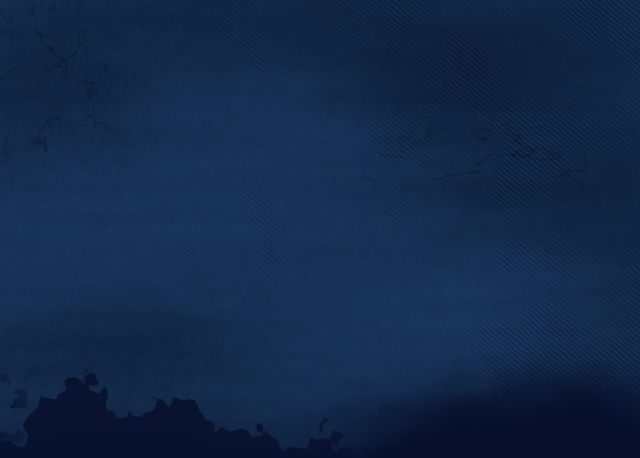
A WebGL 1 fragment shader for this texture:

```glsl
precision highp float;
// A worn navy wall: broad soft light and shade, brushed horizontal streaks,
// patches of broken diagonal hatching, thin cracks, and ragged dark ink along
// the foot. All built from value noise, soft ellipses and one sine hatch.
uniform vec2 u_resolution;

float hash(vec2 p) {
  vec3 q = fract(vec3(p.xyx) * 0.1031);
  q += dot(q, q.yzx + 33.33);
  return fract((q.x + q.y) * q.z);
}

float noise(vec2 p) {
  vec2 i = floor(p), f = fract(p);
  f = f * f * (3.0 - 2.0 * f);
  return mix(mix(hash(i), hash(i + vec2(1.0, 0.0)), f.x),
             mix(hash(i + vec2(0.0, 1.0)), hash(i + 1.0), f.x), f.y);
}

float fbm(vec2 p) {
  float sum = 0.0, amp = 0.5;
  for (int i = 0; i < 5; i++) {
    sum += amp * noise(p);
    p = mat2(1.6, 1.2, -1.2, 1.6) * p + 7.3;
    amp *= 0.5;
  }
  return sum / 0.97;
}

// Soft elliptical spot: one at its centre, fading outwards.
float spot(vec2 uv, vec2 centre, vec2 radius) {
  vec2 d = (uv - centre) / radius;
  return exp(-dot(d, d));
}

// Thin broken line along the middle level of a noise field.
float crack(vec2 p, float width) {
  float ridge = abs(fbm(p) - 0.5);
  return (1.0 - smoothstep(0.0, width, ridge)) * smoothstep(0.32, 0.55, noise(p * 1.7 + 31.0));
}

// Height of the ragged ink along the lower left.
float inkHeight(float x) {
  float h = 0.155 * smoothstep(0.03, 0.065, x) * (1.0 - smoothstep(0.155, 0.19, x));
  h = max(h, 0.105 * smoothstep(0.05, 0.09, x) * (1.0 - smoothstep(0.27, 0.36, x)));
  h = max(h, 0.13 * smoothstep(0.20, 0.235, x) * (1.0 - smoothstep(0.29, 0.37, x)));
  h = max(h, 0.065 * smoothstep(0.31, 0.36, x) * (1.0 - smoothstep(0.39, 0.46, x)));
  h = max(h, 0.055 * exp(-pow((x - 0.505) / 0.03, 2.0)));
  return max(h, 0.02);
}

void main() {
  vec2 uv = gl_FragCoord.xy / u_resolution;
  vec2 p = vec2(uv.x * u_resolution.x / u_resolution.y, uv.y);
  float cloud = fbm(p * vec2(3.0, 5.0) + 4.0) - 0.5;
  float streak = fbm(p * vec2(4.0, 42.0) + 19.0) - 0.5;

  // Broad light and shade.
  float shade = 0.91 + 0.14 * cloud + 0.10 * streak;
  shade += 0.08 * spot(uv, vec2(0.46, 0.62), vec2(0.24, 0.22));
  shade += 0.10 * spot(uv, vec2(0.60, 0.32), vec2(0.24, 0.13));
  shade += 0.07 * spot(uv, vec2(0.05, 0.48), vec2(0.20, 0.16));
  shade -= 0.24 * spot(uv, vec2(0.74, 0.84), vec2(0.20, 0.16));
  shade -= 0.15 * spot(uv, vec2(0.78, 0.58), vec2(0.18, 0.09));
  shade -= 0.17 * spot(uv, vec2(0.07, 0.80), vec2(0.14, 0.16));
  shade -= 0.14 * spot(uv, vec2(0.40, 0.97), vec2(0.32, 0.12));
  shade -= 0.12 * spot(uv, vec2(0.98, 0.55), vec2(0.13, 0.50));
  shade -= 0.17 * spot(uv, vec2(0.20, 0.24), vec2(0.18, 0.11));

  // Diagonal hatching, strongest on the right and in loose patches.
  float patchy = smoothstep(0.36, 0.60, fbm(p * 6.0 + 43.0));
  float cover = smoothstep(0.48, 0.78, uv.x + 0.25 * (uv.y - 0.5));
  cover = max(cover, 0.85 * spot(uv, vec2(0.47, 0.91), vec2(0.18, 0.12)));
  cover = max(cover, 0.65 * spot(uv, vec2(0.38, 0.47), vec2(0.14, 0.16)));
  cover *= mix(0.3, 1.0, patchy) * smoothstep(0.03, 0.18, uv.y);
  float across = dot(p, vec2(0.64, 0.768)) + 0.004 * noise(p * 38.0);
  float hatch = sin(across * 715.0) * mix(0.45, 1.3, noise(p * 75.0));
  shade += cover * (0.135 * hatch - 0.02);

  // Cracks in the upper left and across the right.
  float cracked = spot(uv, vec2(0.06, 0.82), vec2(0.15, 0.22));
  float cracks = max(crack(p * vec2(11.0, 6.0) + 3.0, 0.016), crack(p * vec2(17.0, 9.0) + 61.0, 0.02));
  shade -= 0.26 * cracked * cracks;
  float rightCracks = spot(uv, vec2(0.76, 0.65), vec2(0.18, 0.09));
  shade -= 0.25 * rightCracks * crack(p * vec2(7.0, 12.0) + 13.0, 0.02);

  // Fine grain and small dents.
  shade += 0.05 * (noise(p * 190.0) - 0.5) + 0.08 * (fbm(p * 44.0) - 0.5);
  vec3 col = vec3(0.092, 0.203, 0.352) * shade;
  col = mix(col, vec3(0.050, 0.115, 0.265), 0.25 * (1.0 - smoothstep(0.65, 0.95, shade)));

  // Soft darkness at the foot, rising towards the right.
  float rise = 0.07 + 0.085 * smoothstep(0.48, 0.80, uv.x) - 0.05 * smoothstep(0.93, 1.05, uv.x);
  float foot = 1.0 - smoothstep(-0.11, 0.10, uv.y - rise - 0.14 * cloud - 0.03 * (fbm(p * 20.0) - 0.5));
  foot *= mix(0.5, 1.0, smoothstep(0.40, 0.62, uv.x));
  col = mix(col, vec3(0.026, 0.056, 0.162), foot);

  // Ragged ink with a crisp edge, plus flecks at the left border.
  float rag = 0.10 * (fbm(p * 19.0 + 8.0) - 0.5) + 0.04 * (noise(p * 60.0) - 0.5);
  float ink = 1.0 - smoothstep(-0.005, 0.006, uv.y - inkHeight(uv.x + 0.03 * (noise(p * 26.0) - 0.5)) - rag);
  ink *= 1.0 - smoothstep(0.50, 0.62, uv.x);
  float fleck = smoothstep(0.53, 0.59, fbm(p * 24.0 + 51.0));
  fleck *= spot(uv, vec2(0.0, 0.10), vec2(0.055, 0.09));
  col = mix(col, vec3(0.028, 0.058, 0.165), max(0.85 * ink, 0.8 * fleck));

  gl_FragColor = vec4(clamp(col, 0.0, 1.0), 1.0);
}
```
